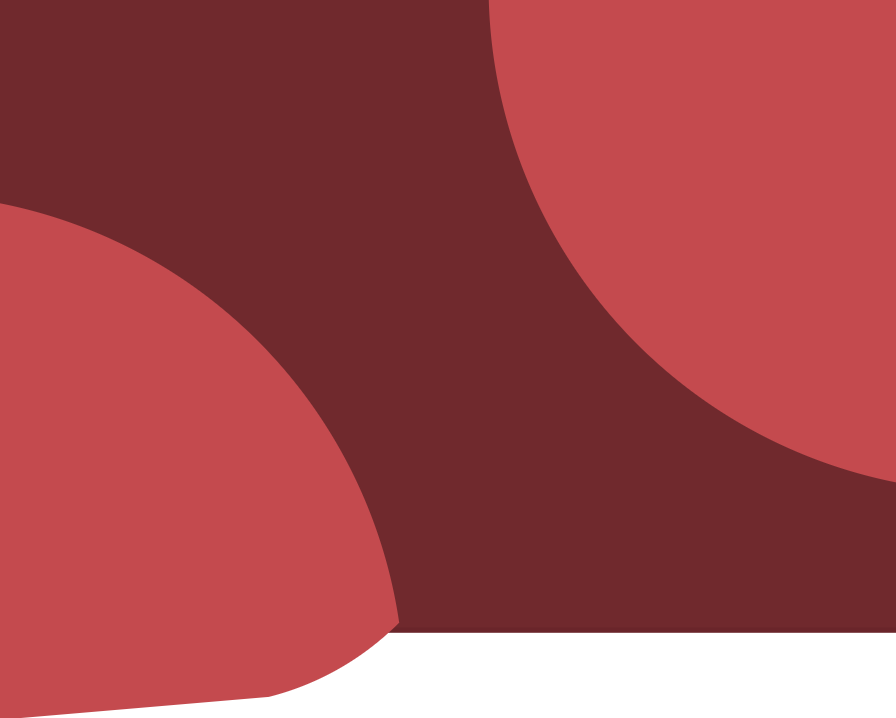
This background is drawn by a Shadertoy shader. Its source:

```glsl
// Two coral discs on a maroon panel above a white strip, the lower disc trimmed at its base.

const vec3 MAROON = vec3(0.439, 0.161, 0.176);
const vec3 MAROON_RIM = vec3(0.415, 0.145, 0.165);
const vec3 CORAL = vec3(0.769, 0.290, 0.306);
const vec3 WHITE = vec3(1.0);

// Lengths are fractions of the canvas width.
const float PANEL_BASE = 0.0951;
const float RIM_HEIGHT = 0.006;
const vec2 UPPER_CENTER = vec2(1.1103, 0.8171);
const float UPPER_RADIUS = 0.5650;
const vec2 LOWER_CENTER = vec2(-0.1082, 0.0254);
const float LOWER_RADIUS = 0.5596;

// Trim of the lower disc: a rounded corner that runs into a sloping base.
const vec2 TRIM_CENTER = vec2(0.2237, 0.3266);
const float TRIM_RADIUS = 0.3125;
const vec2 TRIM_START = vec2(0.2982, 0.0234);
const float TRIM_TOP = 0.1068;
const vec2 BASE_START = vec2(0.0234, 0.0);

float disc(vec2 p, vec2 center, float radius) {
    return length(p - center) - radius;
}

// Signed distance to the line a-b, negative on its left side.
float halfPlane(vec2 p, vec2 a, vec2 b) {
    vec2 along = normalize(b - a);
    return dot(p - a, vec2(along.y, -along.x));
}

float trimmedDisc(vec2 p) {
    float corner = disc(p, TRIM_CENTER, TRIM_RADIUS);
    float untrimmed = min(TRIM_TOP - p.y, p.x - TRIM_START.x);
    float base = halfPlane(p, BASE_START, TRIM_START);
    float body = disc(p, LOWER_CENTER, LOWER_RADIUS);
    return max(max(body, base), min(corner, untrimmed));
}

// Antialiased coverage of a signed distance.
float coverage(float d, float pixel) {
    return clamp(0.5 - d / pixel, 0.0, 1.0);
}

void mainImage(out vec4 fragColor, in vec2 fragCoord) {
    float pixel = 1.0 / iResolution.x;
    vec2 p = fragCoord * pixel;

    // Panel with a faint darker rim along its lower edge
    vec3 panel = mix(MAROON, MAROON_RIM, coverage(p.y - PANEL_BASE - RIM_HEIGHT, pixel));
    vec3 color = mix(WHITE, panel, coverage(PANEL_BASE - p.y, pixel));

    // Discs
    float discs = min(disc(p, UPPER_CENTER, UPPER_RADIUS), trimmedDisc(p));
    color = mix(color, CORAL, coverage(discs, pixel));

    fragColor = vec4(color, 1.0);
}
```
